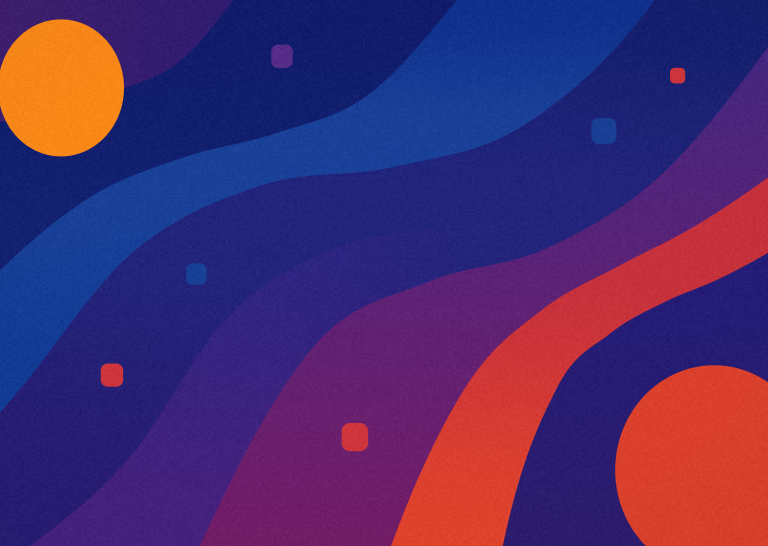
Give the GLSL for this background, as a WebGL 1 fragment shader.

```glsl
precision highp float;
uniform vec2 u_resolution;

float hash(vec2 p) {
  vec3 q = fract(vec3(p.xyx) * 0.1031);
  q += dot(q, q.yzx + 33.33);
  return fract((q.x + q.y) * q.z);
}

// Coverage of a signed distance, negative inside
float cover(float d) {
  return clamp(0.5 - d * u_resolution.y, 0.0, 1.0);
}

// Catmull-Rom weights for knots at distance a
vec4 splineWeights(vec4 a) {
  vec4 near = (1.5 * a - 2.5) * a * a + 1.0;
  vec4 far = ((2.5 - 0.5 * a) * a - 4.0) * a + 2.0;
  return mix(near, far, step(1.0, a)) * step(a, vec4(2.0));
}

// Smooth height through eight evenly spaced knots
float spline(float t, vec4 low, vec4 high) {
  float s = clamp(t, 1.0, 6.0);
  vec4 knot = vec4(0.0, 1.0, 2.0, 3.0);
  return dot(low, splineWeights(abs(s - knot)))
       + dot(high, splineWeights(abs(s - knot - 4.0)))
       + 0.3 * (t - s);
}

// Coverage of the area below a wave
float below(vec2 p, float spacing, float start, vec4 low, vec4 high) {
  float t = (p.x - start) / spacing;
  float slope = (spline(t + 0.02, low, high) - spline(t - 0.02, low, high)) / (0.04 * spacing);
  return cover((p.y - spline(t, low, high)) / sqrt(1.0 + slope * slope));
}

float ellipse(vec2 p, vec2 radius) {
  float k = length(p / radius);
  return cover(k * (k - 1.0) / max(length(p / (radius * radius)), 0.001));
}

float roundedBox(vec2 p, vec2 halfSize) {
  float corner = 0.62 * halfSize.x;
  vec2 q = abs(p) - halfSize + corner;
  return cover(length(max(q, 0.0)) + min(max(q.x, q.y), 0.0) - corner);
}

void main() {
  vec2 uv = gl_FragCoord.xy / u_resolution;
  vec2 p = gl_FragCoord.xy / u_resolution.y;

  // Night sky and violet corner
  vec3 color = mix(vec3(0.07, 0.13, 0.44), vec3(0.065, 0.11, 0.42), smoothstep(0.5, 1.0, p.y));
  float sky = below(p, 0.11, -0.11, vec4(0.771, 0.777, 0.795, 0.835), vec4(0.888, 1.018, 1.183, 1.366));
  vec3 violet = mix(vec3(0.24, 0.12, 0.43), vec3(0.19, 0.11, 0.44), smoothstep(0.0, 0.4, p.x));
  color = mix(violet, color, sky);

  // Blue ribbon
  vec3 blue = mix(vec3(0.07, 0.23, 0.58), vec3(0.1, 0.25, 0.59), smoothstep(0.3, 0.65, p.y));
  blue = mix(blue, vec3(0.06, 0.19, 0.55), smoothstep(0.75, 1.0, p.y));
  color = mix(color, blue, below(p, 0.1685, -0.1685,
    vec4(0.319, 0.505, 0.641, 0.712), vec4(0.756, 0.826, 1.007, 1.238)));

  // Indigo valley
  vec3 indigo = mix(vec3(0.155, 0.11, 0.45), vec3(0.13, 0.14, 0.475), smoothstep(0.1, 0.6, p.y));
  indigo = mix(indigo, vec3(0.08, 0.12, 0.43), smoothstep(0.62, 1.0, p.y));
  color = mix(color, indigo, below(p, 0.24, -0.24,
    vec4(0.029, 0.245, 0.535, 0.661), vec4(0.694, 0.771, 1.002, 1.44)));

  // Purple hill, fading to the right
  vec3 purple = mix(vec3(0.27, 0.13, 0.49), vec3(0.18, 0.14, 0.5), smoothstep(0.0, 0.57, p.y));
  color = mix(color, purple, (1.0 - smoothstep(0.45, 1.0, p.x)) * below(p, 0.1795, -0.1245,
    vec4(-0.117, 0.0, 0.159, 0.416), vec4(0.537, 0.581, 0.597, 0.606)));

  // Magenta hill
  vec3 magenta = mix(vec3(0.45, 0.11, 0.4), vec3(0.27, 0.15, 0.5), clamp(p.y / 0.9, 0.0, 1.0));
  color = mix(color, magenta, below(p, 0.2106, 0.1557,
    vec4(-0.557, 0.0, 0.368, 0.485), vec4(0.544, 0.678, 0.93, 1.238)));

  // Red ribbon and the dark ground under it
  vec3 red = mix(vec3(0.87, 0.26, 0.17), vec3(0.77, 0.19, 0.23), smoothstep(0.0, 0.5, p.y));
  color = mix(color, red, below(p, 0.1392, 0.577,
    vec4(-0.465, 0.0, 0.295, 0.434), vec4(0.513, 0.586, 0.679, 0.789)));
  vec3 ground = mix(vec3(0.17, 0.11, 0.43), vec3(0.14, 0.11, 0.46), smoothstep(0.0, 0.5, p.y));
  color = mix(color, ground, below(p, 0.0989, 0.822,
    vec4(-0.648, 0.0, 0.289, 0.39), vec4(0.447, 0.489, 0.542, 0.606)));

  // Sun and planet
  color = mix(color, vec3(0.97, 0.53, 0.09), ellipse(p - vec2(0.1117, 0.839), vec2(0.1154, 0.1255)));
  color = mix(color, vec3(0.855, 0.25, 0.17), ellipse(p - vec2(1.3077, 0.139), vec2(0.181, 0.192)));

  // Floating tiles
  vec3 tileRed = vec3(0.8, 0.205, 0.23);
  vec3 tileBlue = vec3(0.09, 0.245, 0.575);
  color = mix(color, vec3(0.33, 0.17, 0.53), roundedBox(p - vec2(0.5165, 0.897), vec2(0.0197, 0.0214)));
  color = mix(color, tileRed, roundedBox(p - vec2(1.241, 0.8615), vec2(0.0139, 0.0143)));
  color = mix(color, tileBlue, roundedBox(p - vec2(1.106, 0.76), vec2(0.023, 0.0238)));
  color = mix(color, tileBlue, roundedBox(p - vec2(0.3595, 0.498), vec2(0.0187, 0.0195)));
  color = mix(color, tileRed, roundedBox(p - vec2(0.205, 0.313), vec2(0.0205, 0.0212)));
  color = mix(color, tileRed, roundedBox(p - vec2(0.65, 0.1995), vec2(0.0242, 0.0258)));

  // Fine grain and a slight edge shade
  vec2 edge = uv - 0.5;
  color *= 1.02 - 0.08 * dot(edge, edge);
  color += 0.03 * (hash(floor(p * 364.0)) - 0.5);
  gl_FragColor = vec4(color, 1.0);
}
```
